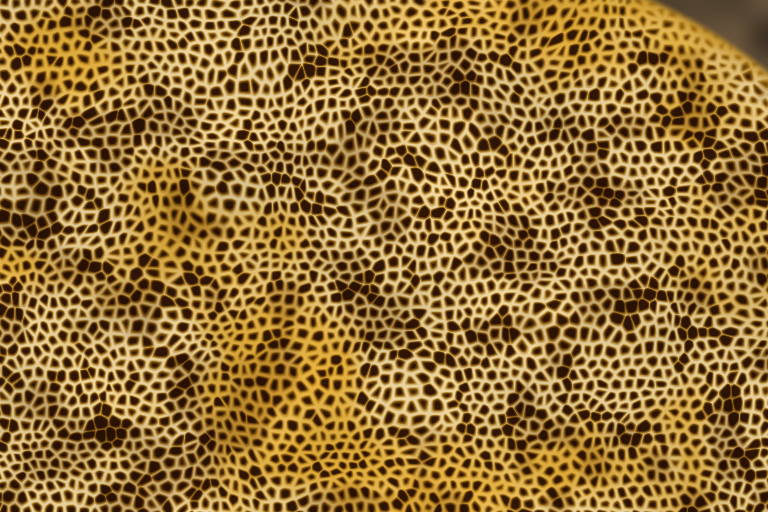
This texture is drawn by a Shadertoy shader. Its source:

```glsl
// Porous underside of a mushroom cap: rounded cream and ochre walls around dark pores.

const float CELLS = 43.0;        // pores per canvas height
const float JITTER = 0.66;       // irregularity of pore centres
const float WARP = 1.3;          // variation of pore size
const float ROUNDING = 15.0;     // higher gives sharper pore corners
const float SINK = 0.13;         // depth of sunken walls
const vec2 CAP_CENTRE = vec2(0.86, 0.085);
const float CAP_RADIUS = 1.0;

const vec3 CREAM = vec3(0.90, 0.81, 0.61);
const vec3 STRAW = vec3(0.78, 0.65, 0.37);
const vec3 GOLD = vec3(0.86, 0.67, 0.25);
const vec3 AMBER = vec3(0.77, 0.56, 0.13);
const vec3 OCHRE = vec3(0.60, 0.42, 0.10);
const vec3 BROWN = vec3(0.39, 0.24, 0.04);
const vec3 DARK = vec3(0.18, 0.08, 0.015);
const vec3 GROUND = vec3(0.31, 0.25, 0.18);

float hash(vec2 p) {
    return fract(sin(dot(p, vec2(127.1, 311.7))) * 43758.5453);
}

float noise(vec2 p) {
    vec2 i = floor(p), f = fract(p);
    f = f * f * (3.0 - 2.0 * f);
    return mix(mix(hash(i), hash(i + vec2(1, 0)), f.x),
               mix(hash(i + vec2(0, 1)), hash(i + vec2(1, 1)), f.x), f.y);
}

float fbm(vec2 p) {
    return 0.55 * noise(p) + 0.3 * noise(p * 2.1 + 7.3) + 0.15 * noise(p * 4.3 + 3.1);
}

// Staggered, jittered pore centre
vec2 poreCentre(vec2 id) {
    vec2 shift = vec2(hash(id), hash(id + 57.3)) - 0.5;
    return id + vec2(0.5 * mod(id.y, 2.0), 0.0) + 0.5 + JITTER * shift;
}

// x: rounded distance to the pore wall, y: height in the pore, z: random value of the pore
vec3 pores(vec2 q) {
    vec2 base = floor(q), nearId = base, toNear = vec2(0.0);
    float best = 1e5;
    for (int j = -2; j <= 2; j++)
    for (int i = -2; i <= 2; i++) {
        vec2 id = base + vec2(i, j);
        vec2 r = poreCentre(id) - q;
        if (dot(r, r) < best) { best = dot(r, r); nearId = id; toNear = r; }
    }
    float total = 0.0, own = hash(nearId + 19.7);
    for (int j = -2; j <= 2; j++)
    for (int i = -2; i <= 2; i++) {
        if (i == 0 && j == 0) continue;
        vec2 id = nearId + vec2(i, j);
        vec2 r = poreCentre(id) - q;
        float wall = dot(0.5 * (toNear + r), normalize(r - toNear));
        wall += SINK * smoothstep(1.25, 1.65, own + hash(id + 19.7));
        total += exp(-ROUNDING * wall);
    }
    return vec3(-log(total) / ROUNDING, -toNear.y, own);
}

float blob(vec2 p, vec2 centre, vec2 size) {
    vec2 d = (p - centre) / size;
    return exp(-dot(d, d));
}

// Yellow staining in broad patches
float stainAmount(vec2 p) {
    float s = blob(p, vec2(0.34, 0.56), vec2(0.17, 0.15))
            + blob(p, vec2(0.55, 0.33), vec2(0.16, 0.16))
            + blob(p, vec2(0.85, 0.05), vec2(0.50, 0.14))
            + blob(p, vec2(0.12, 0.90), vec2(0.15, 0.12))
            + blob(p, vec2(1.00, 0.97), vec2(0.35, 0.13))
            + 0.7 * blob(p, vec2(1.42, 0.55), vec2(0.14, 0.35))
            + 0.8 * blob(p, vec2(0.02, 0.49), vec2(0.08, 0.05));
    return smoothstep(0.35, 0.95, 0.75 * s + 0.9 * (fbm(p * 9.0) - 0.25));
}

void mainImage(out vec4 fragColor, in vec2 fragCoord) {
    vec2 p = fragCoord / iResolution.y;
    p.x *= 1.497 * iResolution.y / iResolution.x;
    float stain = stainAmount(p);
    float rim = CAP_RADIUS - length(vec2(max(p.x - CAP_CENTRE.x, 0.0), p.y - CAP_CENTRE.y));

    // Pore field, with deeper hollows spread over it
    vec2 q = p * CELLS + WARP * vec2(noise(p * 8.0), noise(p * 8.0 + 31.7));
    vec3 pore = pores(q);
    float hollow = smoothstep(0.55, 0.82, noise(p * 15.0 + 4.7));
    float depth = pore.x * mix(0.88, 1.2, pore.z) + 0.03 * hollow - 0.025 * stain;
    depth += 0.10 * pore.y * smoothstep(0.08, 0.22, pore.x);
    depth *= mix(0.55, 1.0, smoothstep(0.0, 0.12, rim));

    // Colour from wall crest down to pore floor
    vec3 crest = mix(CREAM, GOLD, stain);
    vec3 flank = mix(STRAW, AMBER, stain);
    vec3 color = mix(crest, flank, smoothstep(0.03, 0.12, depth));
    color = mix(color, OCHRE, smoothstep(0.11, 0.18, depth));
    color = mix(color, BROWN, smoothstep(0.17, 0.25, depth));
    color = mix(color, DARK, smoothstep(0.24, 0.35, depth));

    // Uneven light, sunken hollows and a warm rim
    color *= 0.90 + 0.2 * fbm(p * 5.0 + 11.0);
    color *= 1.0 - hollow * vec3(0.14, 0.18, 0.24);
    color = mix(AMBER * 0.95, color, smoothstep(-0.02, 0.04, rim));

    // Blurred ground beyond the cap
    vec3 ground = GROUND * (0.7 + 0.7 * noise(p * 14.0));
    color = mix(ground, color, smoothstep(-0.012, 0.008, rim));
    fragColor = vec4(clamp(color, 0.0, 1.0), 1.0);
}
```
